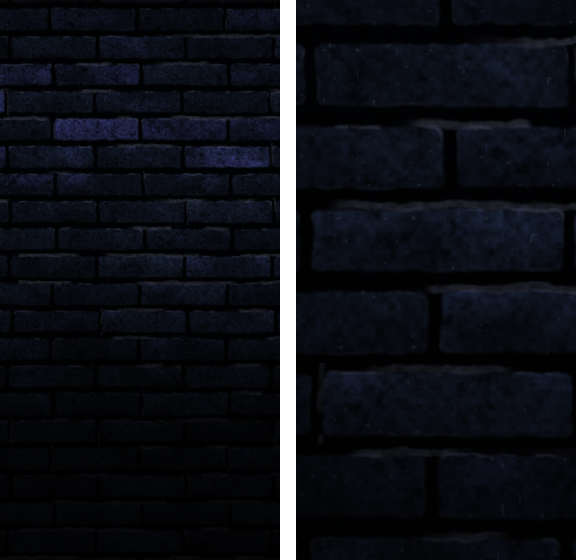
Left: the whole. Right: its middle third, enlarged.
Give the GLSL for this texture, as a WebGL 2 fragment shader.

```glsl
#version 300 es
precision highp float;

uniform vec2 u_resolution;
out vec4 fragColor;

#define PITCH vec2(0.3135, 0.0980)
#define BRICK_SIZE vec2(0.3010, 0.0770)
#define FIRST_JOINT 0.186
#define TOP_OFFSET 0.021
#define CORNER 0.009
#define RAGGED 0.007
#define JITTER 0.011
#define BRICK_COLOR vec3(0.046, 0.063, 0.104)
#define VIOLET_COLOR vec3(0.096, 0.106, 0.215)
#define CRUST_COLOR vec3(0.205, 0.220, 0.275)
#define MORTAR_COLOR vec3(0.004, 0.006, 0.011)

float hash(vec2 p) {
  return fract(sin(dot(p, vec2(127.1, 311.7))) * 43758.5453);
}

float noise(vec2 p) {
  vec2 i = floor(p), f = fract(p);
  f = f * f * (3.0 - 2.0 * f);
  return mix(mix(hash(i), hash(i + vec2(1, 0)), f.x),
             mix(hash(i + vec2(0, 1)), hash(i + vec2(1, 1)), f.x), f.y);
}

float fbm(vec2 p) {
  float sum = 0.0, amp = 0.5;
  for (int i = 0; i < 4; i++) {
    sum += amp * noise(p);
    p = mat2(1.6, 1.2, -1.2, 1.6) * p + 7.3;
    amp *= 0.5;
  }
  return sum / 0.9375;
}

float roundedBox(vec2 p, vec2 halfSize, float radius) {
  vec2 d = abs(p) - halfSize + radius;
  return length(max(d, 0.0)) + min(max(d.x, d.y), 0.0) - radius;
}

// Brightest in the upper part, fading towards the floor
float wallLight(float height) {
  return mix(0.24, 1.1, smoothstep(0.12, 0.72, height))
       * mix(1.0, 0.68, smoothstep(0.80, 1.0, height));
}

void main() {
  vec2 uv = gl_FragCoord.xy / u_resolution.x;
  float wallHeight = u_resolution.y / u_resolution.x;
  float height = uv.y / wallHeight;
  float aa = 1.0 / u_resolution.x;

  // Running bond, rows counted from the top
  float down = wallHeight - uv.y - TOP_OFFSET + 0.004 * (noise(uv * 5.0) - 0.5);
  float row = floor(down / PITCH.y);
  float shift = FIRST_JOINT - 0.5 * PITCH.x * mod(row, 2.0)
              + JITTER * (2.0 * hash(vec2(row, 3.0)) - 1.0)
              + 0.012 * exp(-pow((height - 0.55) * 6.0, 2.0));
  float across = (uv.x - shift) / PITCH.x;
  vec2 id = vec2(floor(across), row);
  vec2 local = vec2(fract(across) - 0.5, 0.5 - fract(down / PITCH.y)) * PITCH;

  // Brick outline with slight tilt and chipped edges
  float tone = hash(id + 11.0);
  local.y += local.x * 0.016 * (hash(id + 5.0) - 0.5);
  vec2 chips = vec2(fbm(uv * 48.0), fbm(uv * 48.0 + 31.0)) - 0.5;
  vec2 warped = local + RAGGED * chips;
  vec2 halfSize = 0.5 * BRICK_SIZE - 0.002 * vec2(hash(id + 2.0), hash(id + 8.0));
  float dist = roundedBox(warped, halfSize, CORNER);
  float brick = 1.0 - smoothstep(-0.003 - aa, 0.001 + aa, dist);

  // Face colour: stains, violet bricks, grain and pits
  float cloud = fbm(uv * vec2(11.0, 16.0) + id * 3.7);
  float grain = fbm(uv * 125.0);
  float band = exp(-pow((height - 0.76) * 6.5, 2.0));
  float violet = smoothstep(0.60, 1.12, 0.62 * tone + 0.55 * cloud + 0.17 * band) * (0.25 + band);
  vec3 face = mix(BRICK_COLOR, VIOLET_COLOR, clamp(violet, 0.0, 1.0));
  face *= (0.72 + 0.5 * hash(id + 23.0)) * (0.55 + 0.9 * cloud);
  face *= 0.45 + 1.1 * grain;
  face *= 1.0 - 0.45 * smoothstep(0.60, 0.78, fbm(uv * 60.0 + 17.0));
  face *= 0.85 + 0.3 * smoothstep(-halfSize.y, halfSize.y, local.y);

  // Mortar, darkest in the shadow under each brick
  vec3 mortar = MORTAR_COLOR * (0.4 + 1.2 * grain);
  vec3 color = mix(mortar, face, brick);

  // Thin broken glint along the top and side edges
  float rim = 1.0 - smoothstep(0.0005, 0.0025 + aa, abs(dist + 0.001));
  float upper = smoothstep(0.4, 0.9, local.y / halfSize.y);
  float broken = smoothstep(0.42, 0.72, fbm(uv * 38.0 + 53.0));
  color += CRUST_COLOR * rim * broken * (0.12 + 0.34 * upper);

  // Patches of pale crust on the ledges and in some upright joints
  float ledge = halfSize.y + 0.002 + 0.010 * (fbm(uv * 26.0) - 0.4);
  float ledgeMask = 1.0 - smoothstep(0.002, 0.006 + aa, abs(warped.y - ledge));
  float patchMask = smoothstep(0.56, 0.70, noise(vec2(uv.x * 9.0, row * 7.1)));
  float sideMask = 1.0 - smoothstep(0.001, 0.004 + aa, abs(warped.x + halfSize.x + 0.003));
  sideMask *= step(0.76, hash(id + 41.0)) * smoothstep(0.35, 0.6, noise(uv * 35.0));
  float crust = max(ledgeMask * patchMask, 0.6 * sideMask) * (0.45 + 0.6 * grain);
  color = mix(color, CRUST_COLOR, 0.72 * crust);

  // Scattered mineral specks
  float speck = smoothstep(0.87, 0.97, noise(uv * 150.0 + 9.0)) * brick;
  color += CRUST_COLOR * speck * 0.28;

  fragColor = vec4(color * wallLight(height), 1.0);
}
```
